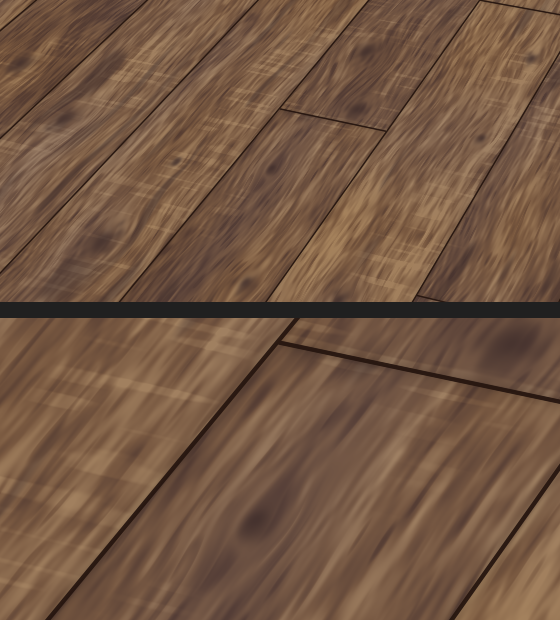
Top: the whole. Bottom: its middle third, enlarged.
Give the GLSL for this texture, as a Shadertoy shader.

```glsl
const vec3 SEAM = vec3(0.15, 0.085, 0.06);
const vec3 KNOT = vec3(0.25, 0.18, 0.17);
const vec3 UMBER = vec3(0.33, 0.24, 0.205);
const vec3 OAK = vec3(0.46, 0.345, 0.26);
const vec3 HONEY = vec3(0.62, 0.505, 0.385);
const float BOARD_LENGTH = 1.1;
const float LENGTH_TO_WIDTH = 5.0;

// Per-plank end joint offset and base tone, from left to right
const float JOINT[7] = float[7](0.8, 0.8, 0.8, 0.8, 0.157, 0.783, 0.534);
const float TONE[7] = float[7](0.5, 0.36, 0.55, 0.52, 0.40, 0.66, 0.46);

float hash(vec2 p) {
    vec3 q = fract(p.xyx * 0.1031);
    q += dot(q, q.yzx + 33.33);
    return fract((q.x + q.y) * q.z);
}

float valueNoise(vec2 p) {
    vec2 i = floor(p), f = fract(p);
    f = f * f * (3.0 - 2.0 * f);
    float low = mix(hash(i), hash(i + vec2(1, 0)), f.x);
    float high = mix(hash(i + vec2(0, 1)), hash(i + vec2(1, 1)), f.x);
    return mix(low, high, f.y);
}

// Scattered knots, one candidate per cell: x = darkness, y = sideways grain bend
vec2 knotField(vec2 board, float seed) {
    const float spacing = 1.25;
    vec2 field = vec2(0.0);
    for (int j = -1; j <= 1; j++) {
        float cell = floor(board.y / spacing) + float(j);
        vec2 key = vec2(cell, seed);
        float present = step(0.4, hash(key + 3.7));
        vec2 center = vec2(mix(0.2, 0.8, hash(key + 11.3)),
                           (cell + mix(0.2, 0.8, hash(key + 23.9))) * spacing);
        float size = mix(0.035, 0.10, hash(key + 41.1));
        vec2 d = (board - center) / (size * vec2(1.0, 1.9));
        float ragged = 0.65 + 0.8 * valueNoise(board * vec2(22.0, 9.0) + seed);
        float r2 = dot(d, d);
        field.x = max(field.x, present * exp(-r2 * ragged * ragged));
        field.y += present * d.x * size * 0.65 * exp(-r2 / 7.0);
    }
    return field;
}

// Arched growth rings from layered sines
float ringFigure(vec2 grain, float seed) {
    float sway = 0.10 * sin(grain.y * 0.9 + seed) + 0.04 * sin(grain.y * 2.3 + seed * 1.7);
    float x = grain.x - 0.5 + sway;
    float wobble = 0.5 * sin(grain.x * 17.0 + grain.y * 1.9) + 0.3 * sin(grain.y * 5.1 - seed);
    return sin(6.283 * (grain.y * 0.9 + 22.0 * x * x) + wobble);
}

// Lightness of the wood: broad streaks, rings, fibres and short pores
float woodShade(vec2 grain, float seed) {
    vec2 g = grain + vec2(seed * 3.1, seed * 7.3);
    float streak = valueNoise(g * vec2(4.5, 0.45)) - 0.5;
    float band = valueNoise(g * vec2(13.0, 0.9)) - 0.5;
    float fibre = valueNoise(g * vec2(34.0, 3.2)) - 0.5;
    float fine = valueNoise(g * vec2(62.0, 7.0)) - 0.5;
    float pore = smoothstep(0.62, 0.9, valueNoise(g * vec2(44.0, 4.0) + 57.0));
    float figure = ringFigure(grain, seed) * smoothstep(0.35, 0.8, valueNoise(g * vec2(2.0, 0.5) + 19.0));
    return 0.45 * streak + 0.28 * band + 0.42 * fibre + 0.36 * fine - 0.26 * pore + 0.08 * figure + 0.03;
}

// Pale scratches across the board, gathered in patches
float sawMarks(vec2 board, float seed) {
    float patchMask = smoothstep(0.5, 0.8, valueNoise(board * vec2(2.2, 1.1) + seed * 5.0));
    float lines = valueNoise(board * vec2(3.5, 24.0) + seed);
    return patchMask * smoothstep(0.6, 0.85, lines);
}

vec3 woodRamp(float shade) {
    vec3 lower = mix(UMBER, OAK, clamp(shade * 2.0, 0.0, 1.0));
    return mix(lower, HONEY, clamp(shade * 2.0 - 1.0, 0.0, 1.0));
}

float slope(float value) {
    return length(vec2(dFdx(value), dFdy(value))) * iResolution.y;
}

float lineMask(float dist, float halfWidth, float pixel) {
    return 1.0 - smoothstep(halfWidth - pixel * 0.6, halfWidth + pixel * 0.6, dist);
}

void mainImage(out vec4 fragColor, in vec2 fragCoord) {
    float pixel = 1.0 / iResolution.y;
    vec2 p = fragCoord * pixel;
    float down = 1.0 - p.y;

    // Perspective floor coordinates
    float depth = 1.0 + 0.322 * down;
    float across = (p.x - 0.1208 + 1.181 * down) / (0.367 * depth);
    float along = (down - 0.2 * p.x) / depth;

    // Plank and board identity
    float plank = floor(across);
    int index = int(clamp(plank + 1.0, 0.0, 6.0));
    float run = (along - JOINT[index]) / BOARD_LENGTH;
    float seed = plank * 2.7 + floor(run) * 5.3 + 31.0;
    vec2 board = vec2(fract(across), along * LENGTH_TO_WIDTH);

    // Wood surface
    vec2 knot = knotField(board, seed);
    vec2 grain = board - vec2(knot.y, 0.0);
    grain.x += 0.025 * sin(board.y * 1.6 + seed) + 0.012 * sin(board.y * 3.7 + seed * 2.0);
    float shade = TONE[index] + woodShade(grain, seed) + 0.2 * sawMarks(board, seed);
    vec3 color = woodRamp(shade);
    float warmth = valueNoise(grain * vec2(3.0, 0.7) + seed * 9.0);
    color *= mix(vec3(0.98, 0.99, 1.06), vec3(1.04, 1.0, 0.92), warmth);

    // Knots and dark mineral streaks
    float mineral = smoothstep(0.74, 0.92, valueNoise(grain * vec2(9.0, 1.1) + seed * 13.0));
    color = mix(color, KNOT, max(0.8 * knot.x, 0.5 * mineral));

    // Seams with a softly shaded bevel
    float sideDist = (0.5 - abs(board.x - 0.5)) / slope(across);
    float endDist = abs(fract(run + 0.5) - 0.5) * BOARD_LENGTH / slope(along);
    float seamDist = min(sideDist, endDist);
    color *= 1.0 - 0.16 * exp(-seamDist / 0.007);
    color = mix(color, SEAM, 0.95 * lineMask(seamDist, 0.0024, pixel));
    fragColor = vec4(color, 1.0);
}
```
